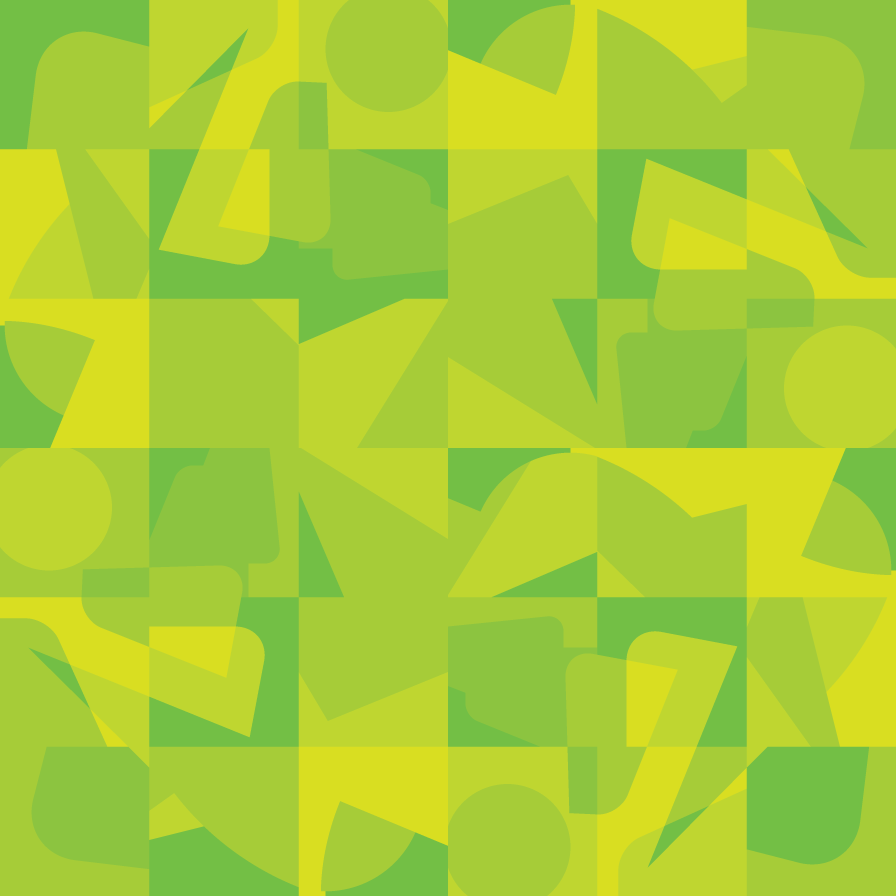
Write a WebGL 2 fragment shader that draws this pattern.

```glsl
#version 300 es
precision highp float;
// Patchwork of 6 by 6 green tiles: one 3 by 3 block of cut shapes turned around the centre.
uniform vec2 u_resolution;
out vec4 fragColor;

// Shades from deep green (0) to yellow (4)
const vec3 SHADES[5] = vec3[5](
  vec3(0.45, 0.75, 0.27), vec3(0.55, 0.77, 0.25), vec3(0.65, 0.80, 0.22),
  vec3(0.75, 0.84, 0.19), vec3(0.85, 0.87, 0.13));

// Signed distance to the line a-b, negative on its right with y pointing down
float edge(vec2 p, vec2 a, vec2 b) {
  vec2 d = normalize(b - a), e = p - a;
  return d.y * e.x - d.x * e.y;
}

// Intersection of two half planes with a rounded corner
float roundMax(float a, float b, float r) {
  return length(max(vec2(a, b) + r, 0.0)) + min(max(a, b), -r);
}

// Slanted card that spans four tiles
bool inCard(vec2 p) {
  float topLeft = roundMax(edge(p, vec2(187, 194), vec2(237, 69)),
                           edge(p, vec2(237, 69), vec2(280, 71)), 18.0);
  float lowerRight = roundMax(edge(p, vec2(280, 71), vec2(284, 212)),
                              edge(p, vec2(284, 212), vec2(187, 194)), 24.0);
  return max(topLeft, lowerRight) < 0.0;
}

bool inLobeDisc(vec2 p) { return distance(p, vec2(88, 279)) < 84.0; }
bool leftOfLobe(vec2 p) { return edge(p, vec2(82, 290), vec2(43, 384)) < 0.0; }

int lobeTile(vec2 p) {
  if (!leftOfLobe(p)) return 4;
  if (!inLobeDisc(p)) return p.y < 279.0 ? 4 : 0;
  return p.y > 275.0 + 0.0025 * p.x * p.x ? 2 : 4;
}

int fanTile(vec2 p, int turn) {
  bool pastA = edge(p, vec2(80, 256), vec2(48, 128)) < 0.0;
  bool pastB = edge(p, vec2(128, 205), vec2(73, 128)) < 0.0;
  bool dome = distance(p, vec2(240, 348)) < 250.0;
  if (turn % 2 == 1) return dome || pastB ? 2 : pastA ? 3 : turn == 1 ? 4 : 0;
  if (pastB || edge(p, vec2(117, 256), vec2(128, 230)) < 0.0) return 3;
  return pastA ? 2 : dome ? 3 : 4;
}

int archTile(vec2 p, int turn) {
  if (turn > 1 && p.x + p.y > 238.0) return 3;
  bool arch = roundMax(edge(p, vec2(23, 128), vec2(36, 20)),
                       edge(p, vec2(50, 20), vec2(128, 40)), 48.0) < 0.0;
  int ground = turn == 0 ? 0 : turn == 1 ? 1 : 2;
  int figure = turn == 2 ? 0 : turn == 3 ? 1 : 2;
  return arch ? figure : ground;
}

int spikeTile(vec2 p, bool odd) {
  if (inCard(p)) return 2;
  bool flag = roundMax(p.x - 238.0, edge(p, vec2(238, 42), vec2(128, 92)), 18.0) < 0.0;
  bool spike = max(edge(p, vec2(128, 110), vec2(213, 24)),
                   edge(p, vec2(213, 24), vec2(136, 214))) < 0.0;
  if (flag && spike) return 0;
  return flag ? (odd ? 2 : 3) : spike ? (odd ? 3 : 2) : 4;
}

int sailTile(vec2 p) {
  float foot = roundMax(p.x - 231.0, edge(p, vec2(231, 232), vec2(136, 214)), 30.0);
  bool sail = max(foot, edge(p, vec2(136, 214), vec2(213, 24))) < 0.0;
  return inCard(p) ? (sail ? 4 : 2) : sail ? 3 : 0;
}

int blobTile(vec2 p, int turn) {
  if (inCard(p)) return 2;
  float upper = max(roundMax(edge(p, vec2(305, 128), vec2(369, 154)), p.x - 369.0, 10.0),
                    p.y - 213.0);
  float lower = max(roundMax(edge(p, vec2(384, 231), vec2(286, 241)), 285.0 - p.x, 14.0),
                    edge(p, vec2(366, 173), vec2(384, 180)));
  if (min(upper, lower) < 0.0) return 1;
  return turn > 0 && p.y > 200.0 ? 2 : 0;
}

// p: point in the turned block, q: point on the canvas, both in 768ths
int shadeIndex(vec2 p, vec2 q, int turn) {
  ivec2 tile = ivec2(p / 128.0);
  bool odd = turn % 2 == 1;
  vec2 shifted = vec2(q.y - 384.0, 768.0 - q.x);
  int id = tile.x + 3 * tile.y;
  if (id == 0) return archTile(p, turn);
  if (id == 1) return spikeTile(p, odd);
  if (id == 2) return inCard(p) ? 1 : (distance(p, vec2(333, 42)) < 54.0) != odd ? 2 : 3;
  if (id == 3) return fanTile(p, turn);
  if (id == 4) return sailTile(p);
  if (id == 5) return blobTile(p, turn);
  if (id == 6) return lobeTile(p);
  if (id == 7) {
    if (odd) return max(edge(p, vec2(192, 384), vec2(150, 281)),
                        edge(p, vec2(150, 281), vec2(192, 256))) > 0.0 ? 3 : 2;
    if (edge(p, vec2(215, 256), vec2(256, 296)) > 0.0) return 3;
    return turn == 2 && fanTile(shifted, 1) == 4 ? 4 : 2;
  }
  // Innermost tile
  if (edge(p, vec2(256, 295), vec2(347, 256)) > 0.0) return 0;
  if (turn == 2 && leftOfLobe(shifted) && !inLobeDisc(shifted)) return lobeTile(shifted);
  return (edge(p, vec2(306, 384), vec2(384, 258)) < 0.0) == odd ? 3 : 2;
}

vec3 pattern(vec2 q) {
  int turn = q.y < 384.0 ? (q.x < 384.0 ? 0 : 1) : (q.x < 384.0 ? 3 : 2);
  vec2 p = turn == 0 ? q : turn == 1 ? vec2(q.y, 768.0 - q.x)
         : turn == 2 ? 768.0 - q : vec2(768.0 - q.y, q.x);
  return SHADES[shadeIndex(p, q, turn)];
}

void main() {
  // Average 4 by 4 samples to smooth every edge
  vec3 sum = vec3(0.0);
  for (int i = 0; i < 16; i++) {
    vec2 uv = (gl_FragCoord.xy + (vec2(i % 4, i / 4) - 1.5) / 4.0) / u_resolution;
    sum += pattern(768.0 * vec2(uv.x, 1.0 - uv.y));
  }
  fragColor = vec4(sum / 16.0, 1.0);
}
```
